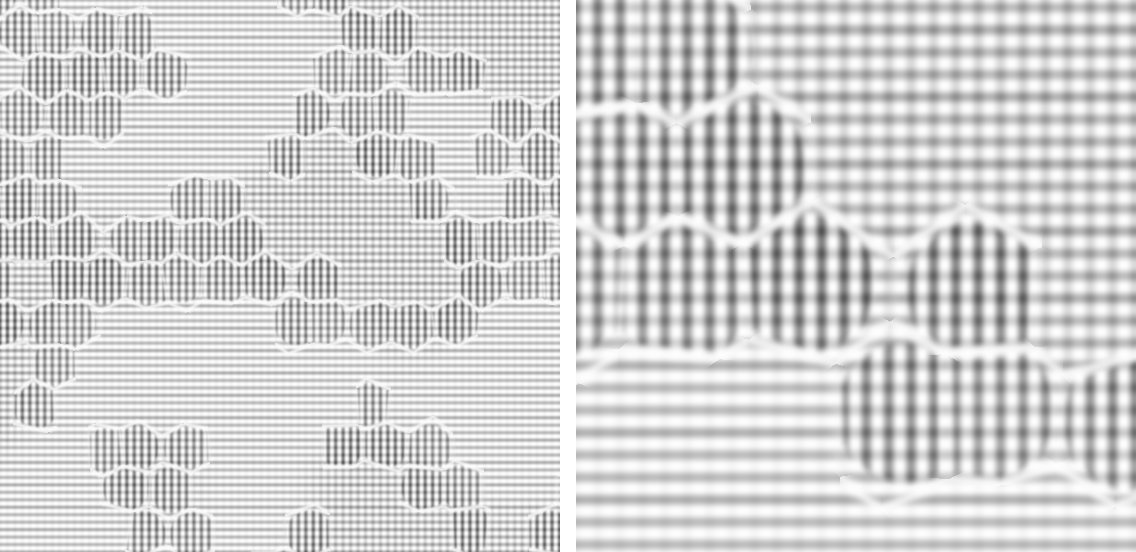
Left, the full canvas; right, a detail of the centre.
Write a Shadertoy shader that draws this pattern.

```glsl
// Soft woven halftone: fine horizontal lines with clustered rounded patches of vertical lines.

const float TAU = 6.2831853;
const float LINES = 74.0;        // fine lines per canvas height
const float CELLS = 13.3;        // patch rows per canvas height
const float FIELD_SCALE = 0.22;  // cluster frequency, per patch cell
const vec3 PAPER = vec3(0.992);

vec2 hash2(vec2 p) {
    vec3 q = fract(vec3(p.xyx) * vec3(0.1031, 0.1030, 0.0973));
    q += dot(q, q.yzx + 33.33);
    return fract((q.xx + q.yz) * q.zy);
}

// Dot product of a random unit gradient with the offset from its lattice corner
float cornerSlope(vec2 corner, vec2 offset) {
    float angle = TAU * hash2(corner + 71.0).x;
    return dot(vec2(cos(angle), sin(angle)), offset);
}

float gradientNoise(vec2 p) {
    vec2 i = floor(p), f = p - i;
    vec2 u = f * f * f * (f * (f * 6.0 - 15.0) + 10.0);
    vec2 e = vec2(1.0, 0.0);
    float low = mix(cornerSlope(i, f), cornerSlope(i + e.xy, f - e.xy), u.x);
    float high = mix(cornerSlope(i + e.yx, f - e.yx), cornerSlope(i + e.xx, f - e.xx), u.x);
    return mix(low, high, u.y);
}

float clusterField(vec2 p) {
    return gradientNoise(p * FIELD_SCALE + vec2(3.4, 8.7));
}

// Soft line profile: 1 on the line, 0 midway between lines
float softLine(float x, float sharpness) {
    return pow(0.5 + 0.5 * cos(TAU * x), sharpness);
}

// Centre of a jittered cell in a brick layout
vec2 cellSite(float column, float row) {
    vec2 jitter = (hash2(vec2(column, row) + 19.0) - 0.5) * vec2(0.6, 0.2);
    return vec2(column + 0.5 + 0.5 * mod(row, 2.0), row + 0.5) + jitter;
}

// Finds the two closest sites and returns the distance to the wall between them
float cellWall(vec2 p, out vec2 nearest, out vec2 second) {
    float d1 = 1e3, d2 = 1e3;
    nearest = second = vec2(0.0);
    for (int j = -1; j <= 1; j++) {
        float row = floor(p.y) + float(j);
        float firstColumn = floor(p.x - 0.5 * mod(row, 2.0));
        for (int i = -1; i <= 1; i++) {
            vec2 site = cellSite(firstColumn + float(i), row);
            float d = dot(p - site, p - site);
            if (d < d1) {
                d2 = d1; second = nearest;
                d1 = d;  nearest = site;
            } else if (d < d2) {
                d2 = d;  second = site;
            }
        }
    }
    return (d2 - d1) / (2.0 * distance(nearest, second));
}

// 1 for cells lying along a contour band of the cluster field
float patchChosen(vec2 site, float level, float halfWidth) {
    float wobble = (hash2(floor(site * 16.0)).y - 0.5) * 0.1;
    return step(abs(clusterField(site) + wobble - level), halfWidth);
}

void mainImage(out vec4 fragColor, in vec2 fragCoord) {
    vec2 uv = fragCoord / iResolution.y;
    vec2 p = uv * CELLS;
    float field = clusterField(p);

    // Rounded patches
    vec2 site, neighbour;
    float wall = cellWall(p, site, neighbour);
    float chosen = patchChosen(site, 0.08, 0.13);
    float depth = min(wall, 0.6 - distance(p, site));
    float patchMask = chosen * smoothstep(-0.01, 0.09, depth);

    // Pale seams, strongest between patches stacked in height
    float upright = smoothstep(0.2, 0.8, abs(normalize(neighbour - site).y));
    float touching = max(chosen, patchChosen(neighbour, 0.08, 0.13));
    float seam = touching * mix(0.2, 0.75, upright) * exp(-wall * wall / 0.003);

    // Fine lines; every third row is a little lighter
    vec2 grid = uv * LINES;
    float rowInk = softLine(grid.y, 1.3) * (0.95 + 0.09 * cos(TAU * floor(grid.y + 0.5) / 3.0));
    float columnInk = softLine(grid.x, 1.3);

    // Ink weights: plain rows, dotted interiors, vertical patches
    float interior = smoothstep(-0.1, 0.24, field);
    vec2 plainWeight = mix(vec2(0.03, 0.27), vec2(0.14, 0.27), interior);
    float strength = 0.35 + 0.1 * smoothstep(-0.05, 0.2, field) + 0.06 * (hash2(site).x - 0.5);
    vec2 weight = mix(plainWeight, vec2(strength, 0.18), patchMask);
    float ink = dot(weight, vec2(columnInk, rowInk)) * (1.0 - seam);

    fragColor = vec4(PAPER - ink, 1.0);
}
```
